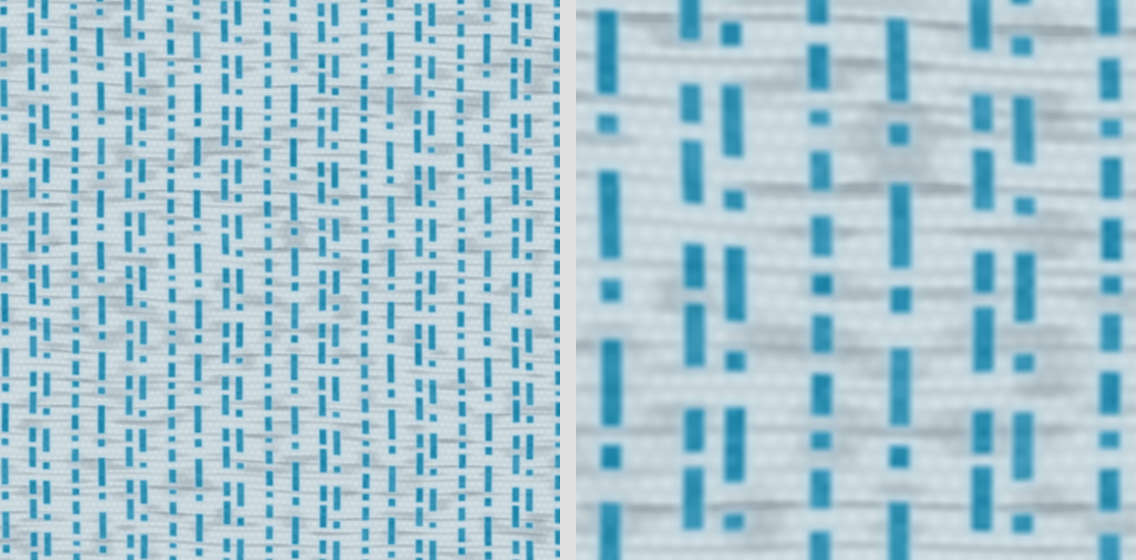
Left, the full canvas; right, a detail of the centre.
Reproduce this texture procedurally as a Shadertoy shader.

```glsl
const float TAU = 6.2831853;
const vec2 REPEATS = vec2(5.80, 10.42);
const float PICKS = 8.0;          // weft threads in one repeat
const float HALF_WIDTH = 0.034;   // of a dash, in repeats across

const vec3 LIGHT_YARN = vec3(0.815, 0.865, 0.885);
const vec3 GREY_SHADE = vec3(0.60, 0.65, 0.68);
const vec3 PALE_BLUE = vec3(0.68, 0.83, 0.90);
const vec3 DEEP_BLUE = vec3(0.13, 0.53, 0.67);

float hash(vec2 cell) {
    vec3 p = fract(cell.xyx * vec3(0.1031, 0.1030, 0.0973));
    p += dot(p, p.yzx + 33.33);
    return fract((p.x + p.y) * p.z);
}

// Smoothly blended random value per cell
float cellNoise(vec2 p) {
    vec2 cell = floor(p);
    vec2 f = smoothstep(0.0, 1.0, p - cell);
    float low = mix(hash(cell), hash(cell + vec2(1, 0)), f.x);
    float high = mix(hash(cell + vec2(0, 1)), hash(cell + vec2(1, 1)), f.x);
    return mix(low, high, f.y);
}

// Canvas to fabric coordinates: one unit per repeat, y pointing down
vec2 fabricCoord(vec2 uv) {
    vec2 p = vec2(uv.x, 1.0 - uv.y);
    vec2 q = p * REPEATS - vec2(0.038 + 0.023 * p.y, 3.92 + 0.188 * p.x);
    q.x += 0.006 * sin(p.y * 17.0 + p.x * 5.0);
    q.y += 0.025 * sin(p.x * 9.0 + p.y * 13.0) + 0.012 * sin(p.x * 31.0 - p.y * 21.0);
    return q;
}

// Repeating dash in one column; x is coverage, y is the surrounding tint
vec2 dash(vec2 q, float column, float top, float bottom) {
    vec2 local = q - vec2(column, 0.5 * (top + bottom)) + 0.5;
    vec2 id = floor(local);
    float chance = hash(id + 41.0 * vec2(column, top));
    vec2 d = abs(local - id - 0.5);
    d -= vec2(HALF_WIDTH, 0.5 * (bottom - top) + 0.025 * (chance - 0.5));
    vec2 core = 1.0 - smoothstep(vec2(-0.020, -0.035), vec2(0.020, 0.035), d);
    vec2 halo = 1.0 - smoothstep(vec2(-0.02, -0.04), vec2(0.060, 0.11), d);
    return vec2(core.x * core.y * mix(0.84, 1.0, chance), halo.x * halo.y);
}

// All dashes of a repeat, column by column
vec2 dashes(vec2 q) {
    vec2 m = max(dash(q, 0.0, 0.58, 1.09), dash(q, 0.0, 0.22, 0.35));
    m = max(m, max(dash(q, 0.287, 0.0, 0.25), dash(q, 0.287, 0.35, 0.74)));
    m = max(m, max(dash(q, 0.428, 0.0, 0.44), dash(q, 0.428, 0.64, 0.76)));
    m = max(m, max(dash(q, 0.728, 0.77, 1.02), dash(q, 0.728, 0.14, 0.245)));
    return max(m, dash(q, 0.728, 0.38, 0.63));
}

// Thin shadow across the cloth, once per repeat
float crease(vec2 q, float height, float halfWidth) {
    float d = abs(fract(q.y - height + 0.5) - 0.5);
    float strength = cellNoise(vec2(q.x * 1.7, floor(q.y - height + 0.5) * 3.0 + height));
    return strength * (1.0 - smoothstep(0.0, halfWidth, d));
}

// Pale yarn with grooves, streaks and creases
vec3 weft(vec2 q) {
    float pick = q.y * PICKS;
    float groove = 0.5 + 0.5 * cos(TAU * pick);
    float streak = smoothstep(0.45, 0.95, cellNoise(vec2(q.x * 4.0, pick)));
    float shade = 0.13 * groove + 0.50 * streak;
    shade += 0.75 * crease(q, 0.60, 0.05) + 0.5 * crease(q, 0.12, 0.06);
    shade += 0.35 * crease(q, 0.86, 0.05);
    vec3 colour = mix(LIGHT_YARN, GREY_SHADE, min(shade, 0.9));
    float warp = sin(TAU * q.x * 14.0) * sin(TAU * pick * 0.5);
    return colour + 0.012 * warp;
}

void mainImage(out vec4 fragColor, in vec2 fragCoord) {
    vec2 q = fabricCoord(fragCoord / iResolution.xy);
    vec2 ink = dashes(q);
    vec3 colour = weft(q);
    colour = mix(colour, PALE_BLUE, 0.70 * ink.y);

    // Dyed yarn, mottled along its length
    float mottle = cellNoise(q * vec2(24.0, PICKS * 2.0));
    vec3 dye = DEEP_BLUE + vec3(0.10, 0.08, 0.08) * (mottle - 0.4);
    colour = mix(colour, dye, ink.x);
    fragColor = vec4(colour, 1.0);
}
```
